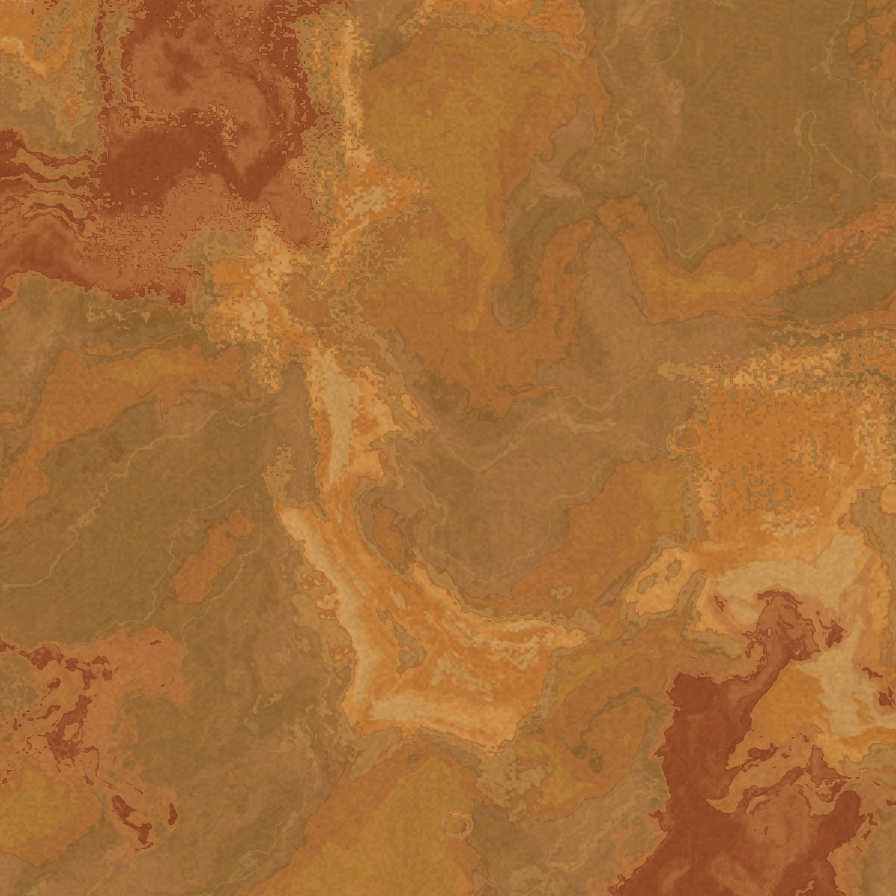
Give the GLSL for this texture, as a WebGL 2 fragment shader.

```glsl
#version 300 es
precision highp float;
// Weathered ochre stone: warped fractal noise is cut at several levels into
// olive ground, tan halos, orange and pale blooms and ragged rust stains.
// Fine grain frays some borders, and thin mineral lines follow the others.

uniform vec2 u_resolution;
out vec4 fragColor;

float hash(vec2 cell) {
    return fract(sin(dot(cell, vec2(127.1, 311.7))) * 43758.545);
}

float noise(vec2 p) {
    vec2 cell = floor(p), f = fract(p);
    f = f * f * (3.0 - 2.0 * f);
    return mix(mix(hash(cell), hash(cell + vec2(1, 0)), f.x),
               mix(hash(cell + vec2(0, 1)), hash(cell + vec2(1, 1)), f.x), f.y);
}

// Fractal noise centred on zero with a spread of about one
float fbm(vec2 p, float gain) {
    float sum = 0.0, total = 0.0, amp = 1.0;
    for (int i = 0; i < 7; i++) {
        sum += amp * noise(p);
        total += amp;
        amp *= gain;
        p = mat2(1.6, 1.2, -1.2, 1.6) * p + 11.3;
    }
    return (sum / total - 0.5) * 8.7;
}

// Soft line where a field crosses a level
float contour(float field, float level, float width) {
    return 1.0 - smoothstep(0.3 * width, width, abs(field - level));
}

// A few oval rims with sunken centres
float craters(vec2 uv, vec2 wobble) {
    float relief = 0.0;
    for (float i = 0.0; i < 5.0; i++) {
        vec2 centre = vec2(hash(vec2(i, 3.0)), hash(vec2(i, 8.0)));
        float radius = mix(0.015, 0.035, hash(vec2(i, 5.0)));
        float d = length((uv - centre) * vec2(1.0, 1.25) + 0.004 * wobble) - radius;
        relief += 0.9 * exp(-d * d / 0.00003) - 0.6 * (1.0 - smoothstep(-0.012, 0.0, d));
    }
    return relief;
}

void main() {
    vec2 uv = gl_FragCoord.xy / u_resolution.y;
    vec2 p = uv * 4.6;

    // Fields
    vec2 warp = vec2(fbm(p * 0.9 + 3.1, 0.5), fbm(p * 0.9 + 17.7, 0.5));
    vec2 q = p + 0.28 * warp;
    float grain = noise(uv * 300.0) - 0.5;
    float dust = smoothstep(-0.4, 1.0, fbm(p * 0.7 + 90.0, 0.5));
    float fray = grain * mix(0.1, 1.0, dust);
    float heat = fbm(q, 0.52) + craters(uv, warp) + fray;
    float stain = fbm(q * vec2(0.85, 1.05) + 40.0, 0.55) + fray;
    float damp = fbm(q * vec2(1.1, 1.5) + vec2(71.0, 23.0) + 0.2 * warp.yx, 0.52);
    float vein = fbm(q * 2.5 + 57.0, 0.58);

    // Olive and brown ground with khaki lines
    vec3 color = mix(vec3(0.59, 0.41, 0.21), vec3(0.63, 0.43, 0.24), smoothstep(-1.0, 0.6, vein));
    color = mix(color, vec3(0.66, 0.42, 0.20), smoothstep(0.4, 0.6, damp));
    color = mix(color, vec3(0.68, 0.48, 0.20), 0.7 * smoothstep(1.3, 1.45, damp));
    color = mix(color, vec3(0.68, 0.50, 0.28), 0.6 * contour(damp, -0.7, 0.14));
    color = mix(color, vec3(0.55, 0.36, 0.17), 0.6 * contour(damp, 0.4, 0.12));

    // Tan halos, then orange blooms with pale hearts
    color = mix(color, vec3(0.68, 0.48, 0.25), smoothstep(0.22, 0.36, heat));
    color = mix(color, vec3(0.57, 0.39, 0.19), 0.5 * contour(heat, 0.24, 0.1));
    vec3 orange = mix(vec3(0.74, 0.46, 0.20), vec3(0.77, 0.53, 0.26), smoothstep(-0.7, 0.7, vein));
    color = mix(color, orange, smoothstep(0.68, 0.8, heat));
    color = mix(color, vec3(0.64, 0.38, 0.18), 0.6 * contour(heat, 0.7, 0.1));
    color = mix(color, vec3(0.76, 0.57, 0.33), 0.9 * smoothstep(1.35, 1.6, heat + 0.25 * vein));

    // Rust stains inside a warm fringe
    color = mix(color, vec3(0.70, 0.44, 0.23), 0.75 * smoothstep(0.95, 1.2, stain));
    vec3 rust = mix(vec3(0.57, 0.29, 0.15), vec3(0.65, 0.39, 0.21), smoothstep(-0.6, 0.9, vein));
    color = mix(color, rust, 0.95 * smoothstep(1.36, 1.46, stain));
    color = mix(color, vec3(0.53, 0.26, 0.14), 0.6 * contour(stain, 1.46, 0.09));

    // Layered tone, mottling and grain
    color *= 1.0 + 0.018 * sin(heat * 13.0) + 0.015 * vein + 0.09 * grain;
    fragColor = vec4(color, 1.0);
}
```
